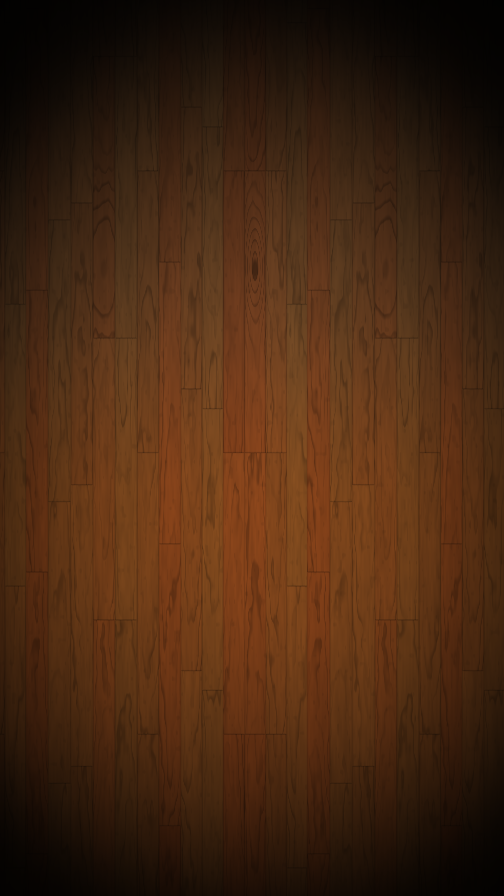
A WebGL 2 fragment shader for this texture:

```glsl
#version 300 es
precision highp float;
// Narrow wooden floor boards, lit by a soft warm pool that fades to black.
// Boards repeat across a tile; joints, stain and warped contour grain vary
// per board, and a few boards carry an eye-shaped knot.

#define TILE 0.559        // width and length of one tile of boards
#define TILE_START 0.051  // left edge of the first tile
#define BOARDS 13.0       // boards per tile
#define KNOT_Y 1.25       // height of the knots
#define LIGHT vec2(0.5, 0.782)
#define GRAIN 0.20        // darkness of contour lines
#define SEAM 0.20         // darkness of gaps between boards
#define PORES 0.07        // darkness of small flecks

uniform vec2 u_resolution;
out vec4 outColor;

const float JOINT[13] = float[13](0.15, 0.40, 0.46, 0.98, 0.98, 0.574, 0.25,
                                  0.80, 0.73, 0.574, 0.574, 0.574, 0.10);
const float REDNESS[13] = float[13](0.90, 0.25, 0.30, 0.50, 0.10, 0.20, 0.90,
                                    0.30, 0.05, 0.80, 0.85, 0.40, 0.10);

float hash(vec2 p) {
  vec3 q = fract(vec3(p.xyx) * 0.1031);
  q += dot(q, q.yzx + 33.33);
  return fract((q.x + q.y) * q.z);
}

float noise(vec2 p) {
  vec2 i = floor(p), f = fract(p);
  f = f * f * (3.0 - 2.0 * f);
  return mix(mix(hash(i), hash(i + vec2(1, 0)), f.x),
             mix(hash(i + vec2(0, 1)), hash(i + vec2(1, 1)), f.x), f.y);
}

// Elliptical pool of light, taller above its centre than below
float lightPool(vec2 p) {
  vec2 d = p - LIGHT;
  d /= vec2(0.74, d.y > 0.0 ? 1.0 : 0.85);
  float fall = 1.0 - dot(d, d);
  return 0.5 * (fall + sqrt(fall * fall + 0.035));
}

// Dark contour lines: arches along the board, bent into rings at a knot
float grainLines(float u, float y, float seed, float knot) {
  float bend = u + 0.35 * (noise(vec2(y * 3.0, seed)) - 0.5);
  float dir = hash(vec2(seed, 4.0)) > 0.4 ? 1.0 : -1.0;
  float field = 5.0 * bend * bend + dir * y * 4.0
              + 1.4 * noise(vec2(u * 2.5 + seed, y * 8.0))
              + 0.5 * noise(vec2(u * 7.0 + seed, y * 34.0));
  float ring = length(vec2(u / 0.32, (y - KNOT_Y) / 0.065));
  float near = knot * exp(-0.22 * ring * ring);
  field = mix(field, ring * 1.5, near);
  float f = fract(field);
  float line = smoothstep(0.60, 0.88, f) * (1.0 - smoothstep(0.88, 1.0, f));
  float patches = smoothstep(0.25, 0.75, noise(vec2(seed + u * 2.0, y * 6.0)));
  return line * mix(0.25 + 0.75 * patches, 1.2, near);
}

void main() {
  vec2 p = gl_FragCoord.xy / u_resolution.x;
  float px = 1.0 / u_resolution.x;
  p.y = 1.7778 * gl_FragCoord.y / u_resolution.y;
  float y = p.y;

  // Board and segment coordinates
  float across = fract((p.x - TILE_START) / TILE) * BOARDS;
  across -= 0.15 * sin(across * 3.14159 / BOARDS);
  float board = clamp(floor(across), 0.0, BOARDS - 1.0);
  int id = int(board);
  float u = across - board - 0.5;
  float along = y / TILE - JOINT[id];
  float segment = floor(along);
  float seed = board * 7.3 + segment * 19.7 + 60.0;
  float shade = hash(vec2(seed, 1.7));

  // Stain: greyer brown above, richer orange below
  vec3 wood = mix(vec3(0.525, 0.285, 0.112), vec3(0.49, 0.305, 0.16),
                  smoothstep(0.72, 1.28, y));
  float red = clamp(REDNESS[id] + 0.3 * (shade - 0.5), 0.0, 1.0);
  wood *= mix(vec3(0.97, 1.03, 1.05), vec3(1.01, 0.88, 0.86), red);
  wood *= 0.97 + 0.06 * hash(vec2(seed, 9.1));

  // Grain, knots and pores
  float knot = (id == 3 || id == 10) ? 1.0 : 0.0;
  wood *= 1.0 - GRAIN * grainLines(u, y, seed, knot);
  float core = length(vec2(u / 0.2, (y - KNOT_Y + 0.006) / 0.027));
  float heart = id == 10 ? 0.35 : 0.12;
  wood *= 1.0 - knot * heart * (1.0 - smoothstep(0.4, 1.0, core));
  wood *= 0.96 + 0.08 * noise(vec2(p.x * 300.0, y * 32.0 + seed));
  wood *= 0.96 + 0.07 * noise(vec2(p.x * 70.0, y * 7.0 + seed));
  float flecks = noise(vec2(p.x * 220.0 + seed, y * 65.0));
  wood *= 1.0 - PORES * smoothstep(0.75, 0.95, flecks);

  // Seams between boards and at their ends
  float side = (0.5 - abs(u)) * TILE / BOARDS;
  float end = (0.5 - abs(fract(along) - 0.5)) * TILE;
  float gap = 1.0 - smoothstep(0.0002, 0.0008 + px, side);
  float cut = 1.0 - smoothstep(0.0002, 0.0006 + px, end);
  wood *= 1.0 - SEAM * max(gap * (0.4 + 0.6 * shade), cut * 0.9);

  outColor = vec4(wood * lightPool(p), 1.0);
}
```
